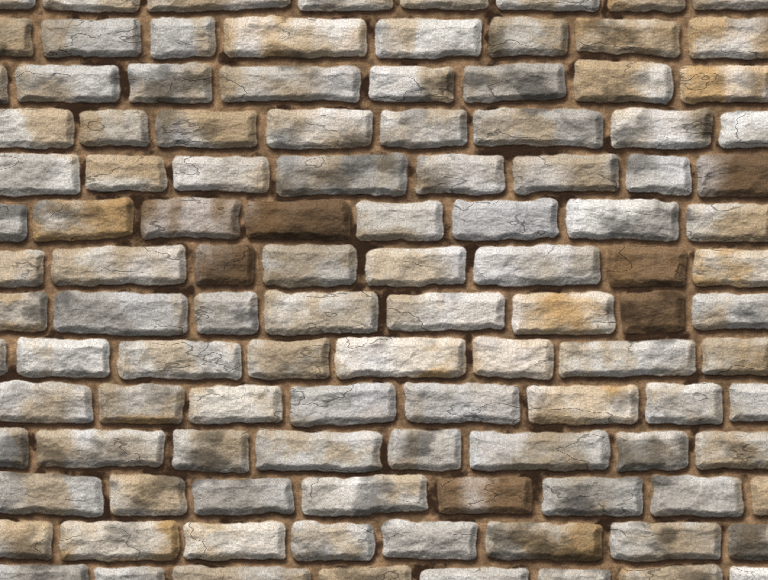
A Shadertoy shader for this texture:

```glsl
#define ROW_PITCH 0.0789
#define ROW_START 0.0277
#define STONE_WIDTH 0.188
#define WIDTH_JITTER 0.46
#define JOINT 0.0062
#define CORNER 0.011
#define EDGE_WEAR 0.011
#define ROW_WAVE 0.009
#define ROUGHNESS 0.021
#define BEVEL 0.014

const vec3 GREY   = vec3(0.67, 0.645, 0.61);
const vec3 PALE   = vec3(0.80, 0.785, 0.76);
const vec3 TAN    = vec3(0.66, 0.575, 0.46);
const vec3 OCHRE  = vec3(0.68, 0.54, 0.36);
const vec3 BURNT  = vec3(0.40, 0.30, 0.20);
const vec3 MORTAR = vec3(0.53, 0.425, 0.32);
const vec3 SHADOW = vec3(0.17, 0.12, 0.09);

float hash(vec2 p) {
    return fract(sin(dot(p, vec2(127.1, 311.7))) * 43758.5);
}

float noise(vec2 p) {
    vec2 i = floor(p), f = fract(p);
    f = f * f * (3.0 - 2.0 * f);
    return mix(mix(hash(i), hash(i + vec2(1, 0)), f.x),
               mix(hash(i + vec2(0, 1)), hash(i + vec2(1, 1)), f.x), f.y);
}

float fbm(vec2 p) {
    float sum = 0.0, amp = 0.52;
    for (int k = 0; k < 5; k++) {
        sum += amp * noise(p);
        p = mat2(1.6, 1.2, -1.2, 1.6) * p + 7.3;
        amp *= 0.5;
    }
    return sum;
}

float jointAt(float i, float row) {
    return i + WIDTH_JITTER * hash(vec2(i, row + 40.0));
}

// x: signed distance to the stone outline, yz: stone id
vec3 locateStone(vec2 p) {
    float y = p.y + ROW_WAVE * (noise(p * vec2(4.0, 9.0)) - 0.5);
    float row = floor((y - ROW_START) / ROW_PITCH);
    float u = p.x / STONE_WIDTH + 7.3 * hash(vec2(row, 3.0));
    float i = floor(u);
    if (u < jointAt(i, row)) i -= 1.0;
    float left = jointAt(i, row), right = jointAt(i + 1.0, row);
    vec2 id = vec2(i, row);

    vec2 q = vec2((u - 0.5 * (left + right)) * STONE_WIDTH,
                  y - ROW_START - (row + 0.5) * ROW_PITCH);
    vec2 halfSize = 0.5 * vec2((right - left) * STONE_WIDTH, ROW_PITCH);
    halfSize -= JOINT * (0.7 + 0.7 * vec2(hash(id + 11.0), hash(id + 23.0)));
    q.y += q.x * 0.05 * (hash(id + 5.0) - 0.5);
    q += EDGE_WEAR * (vec2(fbm(p * 32.0), fbm(p * 32.0 + 50.0)) - 0.5);
    vec2 b = abs(q) - halfSize + CORNER;
    return vec3(length(max(b, 0.0)) + min(max(b.x, b.y), 0.0) - CORNER, id);
}

// Raised, rough-hewn faces over gritty mortar
float relief(vec2 p) {
    float face = smoothstep(-0.003, BEVEL, -locateStone(p).x);
    float hewn = fbm(p * vec2(17.0, 25.0));
    float ridge = abs(fbm(p * vec2(12.0, 20.0) + 31.0) - 0.5);
    return 0.009 * face + ROUGHNESS * (0.75 * hewn - 0.6 * ridge) * (0.5 + 0.5 * face);
}

vec3 stoneColor(vec2 p, vec2 id) {
    float kind = hash(id + 71.0);
    float patches = fbm(p * vec2(10.0, 16.0) + id * 3.7);
    vec3 c = mix(GREY, TAN, smoothstep(0.35, 0.9, kind));
    c = mix(c, OCHRE, 0.7 * step(0.9, kind));
    c = mix(c, PALE, 0.75 * smoothstep(0.4, 0.65, patches));
    c = mix(c, TAN, 0.65 * smoothstep(0.5, 0.7, fbm(p * 13.0 + 90.0)));
    c = mix(c, BURNT, 0.85 * step(kind, 0.04));
    // Soot, pale wash and thin bedding cracks
    c *= 1.0 - 0.35 * smoothstep(0.55, 0.75, fbm(p * vec2(14.0, 22.0) + 17.0));
    c = mix(c, vec3(0.85, 0.84, 0.84), 0.6 * smoothstep(0.62, 0.78, fbm(p * vec2(6.0, 3.5) + 4.0)));
    float crack = smoothstep(0.014, 0.0, abs(fbm(p * vec2(8.0, 19.0) + id * 1.9) - 0.5));
    c *= 1.0 - 0.3 * crack * smoothstep(0.45, 0.65, noise(p * 18.0));
    return c * (0.9 + 0.2 * hash(id + 2.0));
}

void mainImage(out vec4 fragColor, in vec2 fragCoord) {
    vec2 p = fragCoord / iResolution.y;
    float soft = 1.2 / iResolution.y;
    vec3 stone = locateStone(p);

    // Mortar with grit, cast shadow and open gaps
    float overhang = locateStone(p + vec2(-0.003, 0.008)).x;
    float shade = 0.8 * smoothstep(0.005, -0.004, overhang);
    shade = max(shade, 0.85 * smoothstep(0.54, 0.68, fbm(p * 20.0 + 60.0)));
    vec3 mortar = MORTAR * (0.65 + 0.7 * fbm(p * 75.0));
    mortar = mix(mortar, SHADOW, shade);

    vec3 color = mix(mortar, stoneColor(p, stone.yz), smoothstep(soft, -soft, stone.x));

    // Light from above and slightly left
    float e = 0.0022, h = relief(p);
    vec2 slope = vec2(relief(p + vec2(e, 0)) - h, relief(p + vec2(0, e)) - h) / e;
    float light = dot(normalize(vec3(-slope, 1.0)), normalize(vec3(-0.3, 0.7, 0.8)));
    color *= 0.47 + 0.72 * max(light, 0.0);
    color *= 0.93 + 0.14 * hash(floor(p * 400.0));
    fragColor = vec4(clamp(color, 0.0, 1.0), 1.0);
}
```
